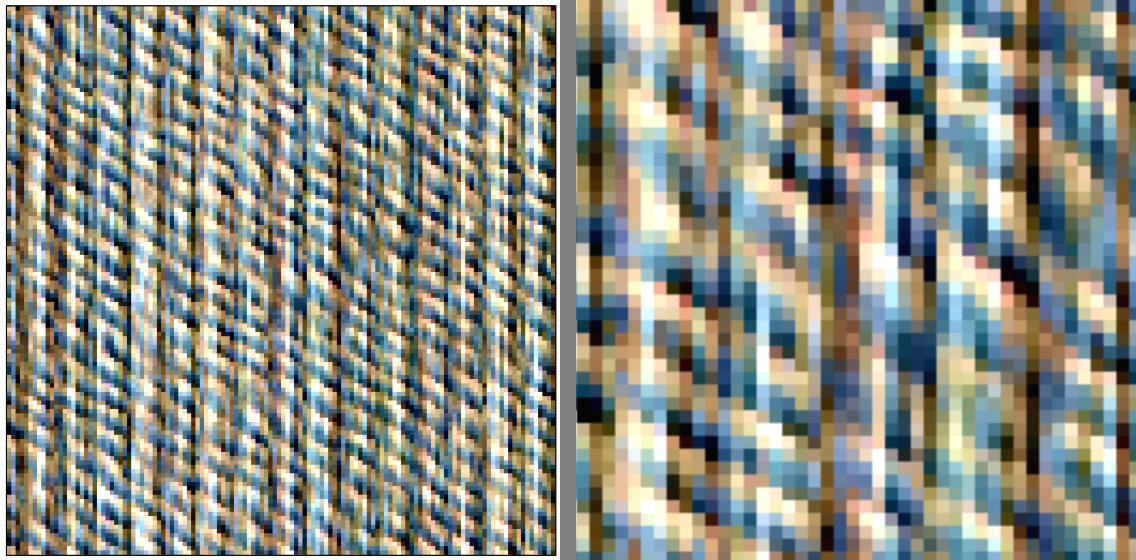
Left, the full canvas; right, a detail of the centre.
Give the GLSL for this texture, as a WebGL 1 fragment shader.

```glsl
precision highp float;
// Coarse woven rib cloth on a 128 x 128 mosaic: 15.4 ribs across, 20 stitches down.
// Each stitch is a short pale ridge sloping down to the right with a navy pocket
// above its end; single mosaic columns carry thread streaks that come and go.
uniform vec2 u_resolution;

const float CELLS = 128.0;
const float TAU = 6.28319;

float hash(vec2 p) {
  vec3 q = fract(vec3(p.xyx) * 0.1031);
  q += dot(q, q.yzx + 33.33);
  return fract((q.x + q.y) * q.z);
}

float slope(vec2 corner, vec2 offset) {
  float angle = TAU * hash(corner + 17.0);
  return dot(vec2(cos(angle), sin(angle)), offset);
}

// Gradient noise, roughly -0.7 to 0.7
float noise(vec2 p) {
  vec2 i = floor(p), f = fract(p);
  vec2 w = f * f * f * (f * (f * 6.0 - 15.0) + 10.0);
  vec2 e = vec2(1.0, 0.0);
  return mix(mix(slope(i, f), slope(i + e.xy, f - e.xy), w.x),
             mix(slope(i + e.yx, f - e.yx), slope(i + e.xx, f - e.xx), w.x), w.y);
}

// Streak along one mosaic column: a steady part and a part that varies down it
float streak(vec2 cell, float seed) {
  float steady = hash(vec2(cell.x, seed)) - 0.5;
  return 0.8 * steady + noise(vec2(cell.x * 7.37 + seed, cell.y * 0.11 + seed));
}

// Colour of one mosaic cell
vec3 weave(vec2 cell) {
  vec2 p = (cell + 0.5) / CELLS;

  // Rib and stitch phases; each rib drifts on its own
  float rib = p.x * 15.4 - 0.35 + 0.14 * noise(p * vec2(5.0, 6.0) + 3.7);
  float across = fract(rib);
  float ribId = floor(rib);
  float stitch = p.y * 20.0 + across * 0.85 + 0.5 * hash(vec2(ribId, 5.0))
               + 0.6 * noise(vec2(ribId * 3.71, p.y * 6.0) + 8.4)
               + 0.3 * noise(p * vec2(6.0, 7.0) + 21.3);
  float rise = fract(stitch);
  float strength = clamp(0.95 + 1.3 * noise(p * vec2(13.0, 15.0) + 40.1), 0.2, 1.5);

  // Ridge on the crown of the rib, pocket above its right end
  float crown = smoothstep(0.15, 0.4, across) * (1.0 - smoothstep(0.66, 0.86, across));
  float ridge = smoothstep(0.35, 0.85, rise) * (1.0 - smoothstep(0.9, 1.0, rise));
  float side = smoothstep(0.45, 0.7, across) + 1.0 - smoothstep(0.0, 0.15, across);
  float pocket = smoothstep(0.5, 0.1, rise) * min(side, 1.0);
  float light = 0.53 - 0.17 * cos(TAU * across);
  light += strength * (0.29 * crown * (ridge - 0.32) - 0.24 * (pocket - 0.18));
  light += 0.06 * strength * sin(TAU * (rise - 0.45));

  // Warm ridges against cool hollows, pushed towards tan or blue
  float warmth = -0.9 * sin(TAU * (rise - 0.06)) * strength + 0.1;
  warmth += 0.8 * noise(p * vec2(31.0, 23.0) + 60.7);

  // Thread streaks in brightness and colour, then loose grain
  light += 0.48 * streak(cell, 71.0);
  light += 0.12 * noise(cell * vec2(0.47, 0.31) + 9.2);
  light += 0.14 * (hash(cell + 200.0) - 0.5);
  warmth += 1.7 * streak(cell, 113.0) + 0.6 * (hash(cell + 350.0) - 0.5);
  warmth = 1.3 * warmth / (0.6 + abs(warmth));

  vec3 colour = vec3(light) + warmth * vec3(0.17, 0.015, -0.18);
  colour += vec3(-0.01, 0.02, -0.01);
  colour += vec3(-0.08, 0.06, -0.03) * streak(cell, 151.0);
  colour += vec3(0.1, -0.03, 0.05) * crown * smoothstep(0.7, 0.92, rise) * strength;
  return clamp(colour, 0.02, 1.0);
}

void main() {
  vec2 uv = gl_FragCoord.xy / u_resolution;
  float px = 1.0 / min(u_resolution.x, u_resolution.y);
  vec2 p = (uv - vec2(0.0125, 0.0095)) / 0.979;

  // Blend neighbouring cells over a narrow, softened seam
  vec2 grid = clamp(p, 0.0, 0.9999) * CELLS - 0.5;
  vec2 base = floor(grid);
  float seam = max(0.14, 0.5 * px * CELLS);
  vec2 w = smoothstep(0.5 - seam, 0.5 + seam, fract(grid));
  vec3 lower = mix(weave(base), weave(base + vec2(1.0, 0.0)), w.x);
  vec3 upper = mix(weave(base + vec2(0.0, 1.0)), weave(base + 1.0), w.x);
  vec3 colour = mix(lower, upper, w.y);

  // Thin black frame and white margin
  vec2 d = abs(p - 0.5) - 0.5;
  float edge = max(d.x, d.y);
  colour = mix(colour, vec3(0.03), smoothstep(-0.5 * px, 0.5 * px, edge));
  colour = mix(colour, vec3(1.0), smoothstep(-0.5 * px, 0.5 * px, edge - 0.0022));
  gl_FragColor = vec4(colour, 1.0);
}
```
